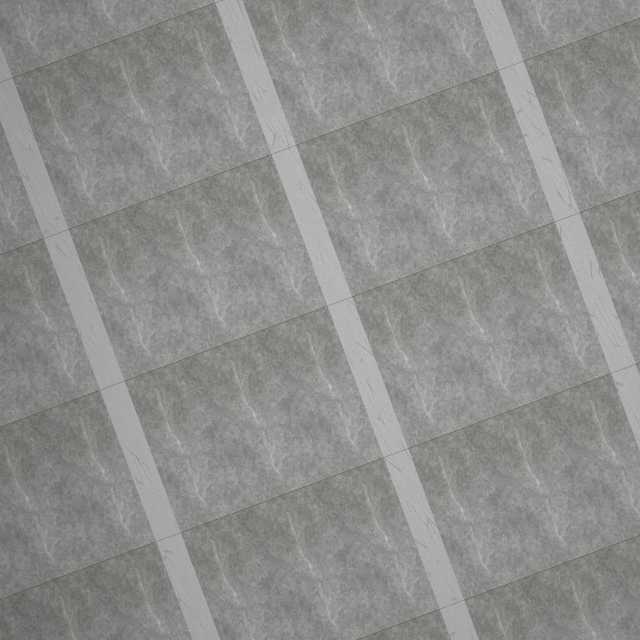
Write a WebGL 1 fragment shader that draws this texture.

```glsl
precision highp float;
uniform vec2 u_resolution;

#define TAU 6.2831853
#define ANCHOR vec2(0.531, 0.529)
#define AXIS vec2(0.938, 0.347)
#define SLAB vec2(0.1263, 0.2526)
#define STRIPE_GAP 0.379
#define STRIPE_WIDTH 0.041
#define JOINT_WIDTH 0.0010
#define WARM_STONE vec3(0.556, 0.549, 0.545)
#define GREEN_STONE vec3(0.526, 0.529, 0.516)
#define STRIPE_COLOR vec3(0.688, 0.688, 0.690)
#define JOINT_COLOR vec3(0.34, 0.35, 0.32)

vec2 hash2(vec2 cell) {
  vec2 k = vec2(dot(cell, vec2(127.1, 311.7)), dot(cell, vec2(269.5, 183.3)));
  return fract(sin(k) * 43758.55);
}

// Tiling cellular noise: x = blended cell value, y = distance to cell border
vec2 cellular(vec2 p, vec2 period) {
  vec2 base = floor(p), local = p - base;
  float nearest = 9.0, second = 9.0, total = 0.0, weights = 0.0;
  for (int j = -1; j <= 1; j++) {
    for (int i = -1; i <= 1; i++) {
      vec2 offset = vec2(float(i), float(j));
      vec2 h = hash2(mod(base + offset, period));
      float d = length(offset + h - local);
      second = min(second, max(nearest, d));
      nearest = min(nearest, d);
      float w = exp(-7.0 * d * d);
      total += w * fract(h.x * 7.3 + h.y * 3.1);
      weights += w;
    }
  }
  return vec2(total / weights, second - nearest);
}

// Signed distance to the nearest multiple of the period
float repeatDistance(float x, float period) {
  return (fract(x / period + 0.5) - 0.5) * period;
}

float band(float d, float width, float pixel) {
  return clamp((0.5 * width - abs(d)) / pixel + 0.5, 0.0, 1.0);
}

// Thin bright core with a soft halo, running down a slab
float vein(float x, float path, float width) {
  float d = abs(repeatDistance(x - path, 1.0));
  return 0.65 * exp(-d * d / (width * width)) + 0.35 * exp(-d / (width * 4.0));
}

vec3 stone(vec2 g) {
  vec2 warp = vec2(sin(TAU * (2.0 * g.y + g.x)) + 0.4 * sin(TAU * (9.0 * g.y - 2.0 * g.x)),
                   sin(TAU * (2.0 * g.x - g.y)) + 0.4 * sin(TAU * (5.0 * g.x + 3.0 * g.y)));
  vec2 q = g + warp * vec2(0.030, 0.012);
  float cloud = cellular(q * vec2(4.0, 5.0), vec2(4.0, 5.0)).x;
  vec2 network = cellular(q * vec2(9.0, 10.0) + 0.6 * cloud, vec2(9.0, 10.0));
  vec2 flecks = cellular(q * vec2(22.0, 26.0) + 0.8 * network.x, vec2(22.0, 26.0));
  float grain = cellular(g * vec2(48.0, 84.0), vec2(48.0, 84.0)).x;
  float drop = 1.0 - fract(g.y);

  // Mottling, darker toward the upper end of each slab
  vec3 color = mix(GREEN_STONE, WARM_STONE, smoothstep(0.05, 0.8, 0.6 * drop + 0.4 * cloud));
  float tone = 0.035 * (smoothstep(0.0, 0.75, drop) - 0.6);
  tone += 0.035 * (cloud - 0.5) + 0.040 * (network.x - 0.5);
  tone += 0.050 * (flecks.x - 0.5) + 0.070 * (grain - 0.5);
  tone += 0.012 * cos(TAU * (g.x - 0.13 * drop));

  // Short pale strokes drawn out along the slab
  float strokes = 1.0 - smoothstep(0.0, 0.11, network.y);
  float hairs = 1.0 - smoothstep(0.0, 0.14, flecks.y);
  tone += 0.032 * strokes * smoothstep(0.35, 0.7, flecks.x);
  tone += 0.022 * hairs * smoothstep(0.45, 0.75, network.x);

  // Long veins with a jagged, nearly continuous course
  float wander = 0.022 * sin(TAU * 2.0 * drop) + 0.012 * sin(TAU * 7.0 * drop + 1.0)
               + 0.035 * (flecks.x - 0.5) + 0.03 * (network.x - 0.5);
  float fade = smoothstep(0.02, 0.15, drop) * (1.0 - smoothstep(0.75, 1.0, drop));
  float strength = fade * (0.65 + 0.5 * network.x);
  tone += 0.085 * strength * vein(g.x, 0.13 * drop - 0.06 + wander, 0.015);
  tone += 0.045 * strength * vein(g.x, 0.20 * drop + 0.36 - wander, 0.011);
  return color + tone;
}

vec3 stripe(vec2 q) {
  // Hairline slanted cracks over a smooth pale surface
  vec2 slant = vec2((q.x + 0.16 * q.y) * 85.0, q.y * 11.0);
  vec2 cracks = cellular(slant, vec2(64.0));
  float patches = cellular(q * vec2(60.0, 34.0), vec2(64.0)).x;
  float grain = cellular(q * 380.0, vec2(512.0)).x;
  float line = (1.0 - smoothstep(0.0, 0.08, cracks.y)) * smoothstep(0.40, 0.65, patches);
  return STRIPE_COLOR + 0.025 * (grain - 0.5) + 0.015 * (patches - 0.5) - 0.085 * line;
}

void main() {
  float pixel = 1.0 / u_resolution.y;
  vec2 p = gl_FragCoord.xy * pixel;
  vec2 r = p - ANCHOR;
  vec2 q = vec2(dot(r, AXIS), dot(r, vec2(-AXIS.y, AXIS.x)));
  vec2 g = q / SLAB + vec2(0.5, 0.0);

  // Slabs, with a slight shade change from one to the next
  vec3 color = stone(g) + 0.008 * (hash2(floor(g)).x - 0.5);
  float sideJoint = band(repeatDistance(g.x, 1.0) * SLAB.x, JOINT_WIDTH, pixel);
  color = mix(color, JOINT_COLOR, 0.14 * sideJoint);

  // Pale stripes and the cross joints
  float onStripe = band(repeatDistance(q.x, STRIPE_GAP), STRIPE_WIDTH, pixel);
  color = mix(color, stripe(q), onStripe);
  float crossJoint = band(repeatDistance(q.y, SLAB.y), JOINT_WIDTH, pixel);
  color = mix(color, JOINT_COLOR, crossJoint * mix(0.75, 0.5, onStripe));

  // Uneven light, dimmer at the left and in the lower corners
  vec2 away = p - vec2(0.62, 0.58);
  float light = 1.03 - 0.24 * dot(away, away) - 0.05 * smoothstep(0.35, 0.0, p.x);
  gl_FragColor = vec4(color * light, 1.0);
}
```
